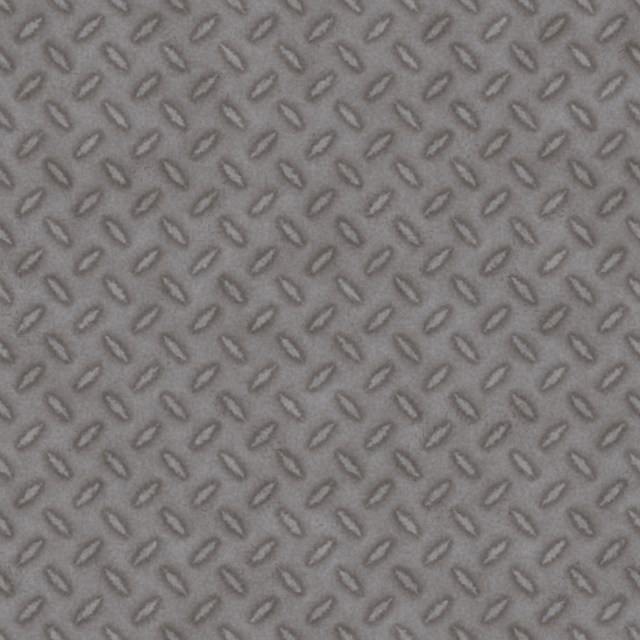
A Shadertoy shader for this texture:

```glsl
// Worn steel tread plate: an 11 by 11 grid of pointed studs leaning right, with a
// second grid of left-leaning studs between them. Each stud is a lens distance with
// wide grimy flanks and a rubbed crest; wrapping gradient noise adds stains and grain.

vec2 hash2(ivec2 cell, int seed) {
    uint h = uint(cell.x) * 1597334677u ^ uint(cell.y) * 3812015801u ^ uint(seed) * 2798796415u;
    h = (h ^ (h >> 15)) * 2246822519u;
    h = (h ^ (h >> 13)) * 3266489917u;
    h ^= h >> 16;
    return vec2(h & 65535u, h >> 16) / 65535.0;
}

float corner(ivec2 cell, vec2 offset, int period, int seed) {
    float angle = 6.28318 * hash2(cell % period, seed).x;
    return dot(vec2(cos(angle), sin(angle)), offset);
}

// Gradient noise, about -0.7 to 0.7, wrapping over the unit square
float noise(vec2 uv, int period, int seed) {
    vec2 p = fract(uv) * float(period);
    ivec2 i = ivec2(floor(p));
    vec2 f = fract(p);
    vec2 w = f * f * f * (f * (f * 6.0 - 15.0) + 10.0);
    float low = mix(corner(i, f, period, seed),
                    corner(i + ivec2(1, 0), f - vec2(1, 0), period, seed), w.x);
    float high = mix(corner(i + ivec2(0, 1), f - vec2(0, 1), period, seed),
                     corner(i + ivec2(1, 1), f - vec2(1, 1), period, seed), w.x);
    return mix(low, high, w.y);
}

float fbm(vec2 uv, int period, int seed) {
    float sum = 0.0, amplitude = 1.0;
    for (int k = 0; k < 4; k++) {
        sum += amplitude * noise(uv, period, seed + k);
        amplitude *= 0.6;
        period *= 2;
    }
    return sum;
}

// Signed distance to a pointed lens lying along y
float lens(vec2 p, float halfLength, float halfWidth) {
    float radius = (halfLength * halfLength + halfWidth * halfWidth) / (2.0 * halfWidth);
    return length(vec2(abs(p.x) + radius - halfWidth, p.y)) - radius;
}

// Change of brightness caused by one grid of studs
float studs(vec2 uv, vec2 center, vec2 axis, int seed) {
    vec2 g = uv * 11.0 - center + 0.5;
    ivec2 id = (ivec2(floor(g)) + 11) % 11;
    vec2 wear = hash2(id, seed);
    vec2 p = fract(g) - 0.5;
    axis = normalize(axis);
    p = vec2(dot(p, vec2(-axis.y, axis.x)), dot(p, axis));

    float d = lens(p, 0.33, 0.092);
    float ragged = 0.03 * noise(uv, 88, seed + 1) + 0.035 * noise(uv, 176, seed + 2);
    float outside = max(d + ragged * 0.5, 0.0);
    float square = outside * outside;

    // Dark flanks fade towards the tips, which are rubbed bright
    float flanks = 0.33 * exp(-square / 0.004) + 0.27 * exp(-square / 0.018);
    flanks *= 1.0 - 0.75 * smoothstep(0.27, 0.43, abs(p.y));
    vec2 tip = vec2(p.x, abs(p.y) - 0.38);
    float tips = exp(-dot(tip, tip) / 0.004);
    float crest = smoothstep(0.01, -0.07, d + ragged);

    return -flanks * (0.95 + 0.1 * wear.x) + crest * (0.68 + 0.08 * wear.y) + 0.14 * tips;
}

void mainImage(out vec4 fragColor, in vec2 fragCoord) {
    vec2 uv = fragCoord / iResolution.xy;

    // Broad stains and mottling
    float shade = 0.82 + 0.14 * fbm(uv, 9, 10) + 0.15 * fbm(uv, 30, 20);

    // Raised studs
    shade += studs(uv, vec2(0.52, 0.51), vec2(1.0, 0.97), 30);
    shade += studs(uv, vec2(0.0, 0.01), vec2(1.0, -1.1), 40);

    // Fine grain, pitting in the stained parts and faint hairline scratches
    shade += 0.17 * noise(uv, 150, 50) + 0.16 * noise(uv, 230, 51);
    float pits = smoothstep(0.2, 0.45, noise(uv, 170, 52));
    shade -= 0.24 * pits * smoothstep(0.0, 0.4, noise(uv, 13, 53));
    float scratch = smoothstep(0.03, 0.0, abs(noise(uv, 24, 54)));
    shade -= 0.10 * scratch * smoothstep(0.1, 0.4, noise(uv, 17, 55));

    // Warm grime to cool bare steel, browner in between
    shade = clamp(shade, 0.0, 1.1);
    vec3 color = mix(vec3(0.36, 0.345, 0.32), vec3(0.565, 0.56, 0.565), shade);
    color -= shade * (1.1 - shade) * vec3(0.0, 0.03, 0.02);
    fragColor = vec4(color, 1.0);
}
```
